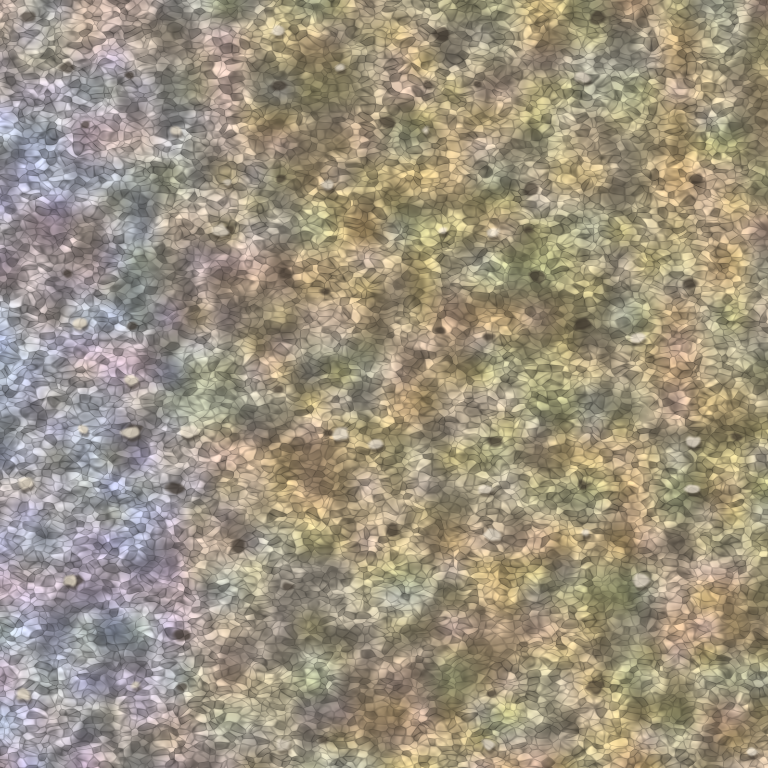
A three.js fragment shader for this texture:

```glsl
varying vec2 vUv;

const vec2 GRAIN_CELLS = vec2(84.0, 118.0);
const float GRAIN_SOFTNESS = 11.0;
const float GRAIN_CONTRAST = 0.62;
const float CREVICE_DEPTH = 0.24;
const float CREVICE_WIDTH = 0.32;
const float GRIT_SCALE = 150.0;
const float GRIT_CONTRAST = 0.34;
const vec2 SMUDGE_SCALE = vec2(27.0, 18.0);
const float SMUDGE_DEPTH = 0.29;
const float SMUDGE_BLUR = 0.5;
const float TINT_SCALE = 17.0;
const float TINT_STRENGTH = 0.11;
const float PEBBLE_CELLS = 15.0;
const float PEBBLE_SHARE = 0.15;
const float PIT_SHARE = 0.16;

const vec3 COOL_GREY = vec3(0.60, 0.585, 0.575);
const vec3 WARM_SAND = vec3(0.625, 0.577, 0.462);
const vec3 PEBBLE_COLOR = vec3(0.88, 0.84, 0.77);
const vec3 PIT_COLOR = vec3(0.22, 0.19, 0.16);
const vec3 RUST_TINT = vec3(0.7, -0.3, -0.3);
const vec3 OCHRE_TINT = vec3(0.25, 0.2, -0.9);

float hash(vec2 p) {
  return fract(sin(dot(p, vec2(127.1, 311.7))) * 43758.5453);
}

vec2 hash2(vec2 p) {
  return vec2(hash(p), hash(p + 41.3));
}

float noise(vec2 p) {
  vec2 cell = floor(p);
  vec2 f = fract(p);
  f = f * f * (3.0 - 2.0 * f);
  float low = mix(hash(cell), hash(cell + vec2(1.0, 0.0)), f.x);
  float high = mix(hash(cell + vec2(0.0, 1.0)), hash(cell + 1.0), f.x);
  return mix(low, high, f.y);
}

// Soft Voronoi grains: x is the blended tone, y the crevice darkness
vec2 grains(vec2 p) {
  vec2 cell = floor(p);
  float nearest = 9.0;
  float second = 9.0;
  float tone = 0.0;
  float total = 0.0;
  for (int j = -1; j <= 1; j++) {
    for (int i = -1; i <= 1; i++) {
      vec2 id = cell + vec2(float(i), float(j));
      vec2 offset = id + hash2(id) - p;
      float d = length(offset);
      float weight = exp(-GRAIN_SOFTNESS * d * d);
      tone += weight * hash(id + 17.7);
      total += weight;
      second = min(second, max(nearest, d));
      nearest = min(nearest, d);
    }
  }
  float crevice = 1.0 - smoothstep(0.0, CREVICE_WIDTH, second - nearest);
  return vec2(tone / max(total, 0.00001), crevice);
}

// Sparse irregular spots, kept inside their cells
float spots(vec2 uv, float share, float seed) {
  vec2 p = uv * PEBBLE_CELLS + seed;
  vec2 id = floor(p);
  vec2 center = 0.3 + 0.4 * hash2(id + seed);
  vec2 offset = (fract(p) - center) * vec2(0.85, 1.15);
  float radius = mix(0.06, 0.15, hash(id + 5.9));
  float d = length(offset) + 0.07 * (noise(p * 9.0) - 0.5);
  float present = step(hash(id + 23.1), share);
  return present * (1.0 - smoothstep(radius - 0.04, radius + 0.04, d));
}

void main() {
  vec2 uv = vUv;

  // Slanted dark smudges that also flatten the grain
  vec2 slanted = mat2(0.85, 0.53, -0.53, 0.85) * uv;
  float smudgeNoise = 0.65 * noise(slanted * SMUDGE_SCALE)
                    + 0.35 * noise(slanted * SMUDGE_SCALE * 2.1 + 7.0);
  float smudge = smoothstep(0.46, 0.74, smudgeNoise);

  // Grain relief
  vec2 wobble = vec2(noise(uv * 60.0), noise(uv * 60.0 + 31.0)) - 0.5;
  vec2 grain = grains(uv * GRAIN_CELLS + wobble);
  float grit = noise(uv * GRIT_SCALE * vec2(0.85, 1.15)) - 0.5;
  float relief = GRAIN_CONTRAST * (grain.x - 0.5)
               + CREVICE_DEPTH * (0.35 - grain.y)
               + GRIT_CONTRAST * grit;
  relief *= mix(1.0, SMUDGE_BLUR, smudge);
  float light = 1.0 + relief + SMUDGE_DEPTH * (0.3 - smudge);

  // Cool left side fading into warm sand, with patches of tint
  float drift = uv.x + 0.1 * uv.y + 0.3 * (noise(uv * 5.0 + 3.0) - 0.5);
  vec3 color = mix(COOL_GREY, WARM_SAND, smoothstep(0.02, 0.62, drift));
  color.b += 0.06 * (1.0 - smoothstep(0.0, 0.22, drift));
  float rust = noise(uv * TINT_SCALE + 11.0) - 0.5;
  float ochre = noise(uv * TINT_SCALE * 1.6 + 53.0) - 0.5;
  color += TINT_STRENGTH * (rust * RUST_TINT + ochre * OCHRE_TINT);
  color *= light;

  // Dark pits, then pale pebbles with a shadow below
  float pit = spots(uv, PIT_SHARE, 61.0);
  float shadow = spots(uv + vec2(-0.002, 0.005), PEBBLE_SHARE, 19.0);
  float pebble = spots(uv, PEBBLE_SHARE, 19.0);
  color = mix(color, PIT_COLOR, 0.65 * pit);
  color = mix(color, PIT_COLOR, 0.5 * shadow);
  color = mix(color, PEBBLE_COLOR * (1.0 + 0.3 * relief), 0.85 * pebble);

  gl_FragColor = vec4(clamp(color, 0.0, 1.0), 1.0);
}
```
